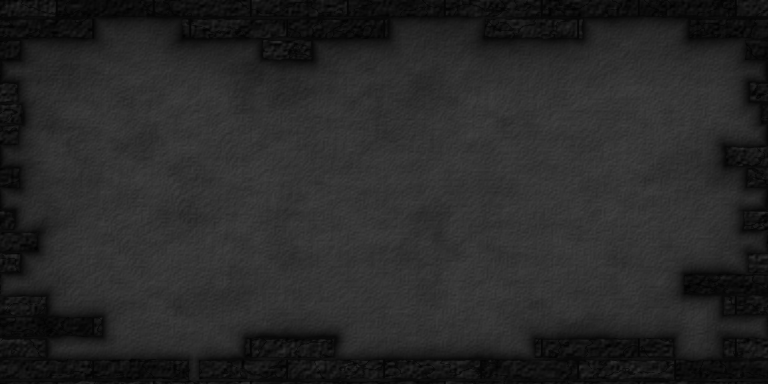
A Shadertoy shader for this background:

```glsl
// A dark plaster field framed by broken courses of charcoal brick.
// Each course is a pair of box distances reaching in from the sides; the
// same distance field gives the brick faces and their soft shadows.

#define COURSE 0.0555       // spacing of brick courses
#define FIRST_COURSE 0.0187 // centre of the top course, from the top
#define HALF_HEIGHT 0.0243  // half the height of a brick
#define BRICK_LENGTH 0.2526
#define PLASTER vec3(0.2)
#define BRICK vec3(0.068)
#define MORTAR vec3(0.018)
#define SHADOW_WIDTH 0.02
#define ROUGHNESS 0.012
#define GRAIN 0.17

const int COURSES = 19;

// Reach of each course from the left and right sides, top to bottom.
const vec2 REACH[19] = vec2[19](
    vec2(2.0, 2.0), vec2(0.245, 0.203), vec2(0.052, 0.057), vec2(0.0),
    vec2(0.047, 0.047), vec2(0.057, 0.016), vec2(0.047, 0.0),
    vec2(0.0, 0.11), vec2(0.05, 0.055), vec2(0.0), vec2(0.037, 0.063),
    vec2(0.099, 0.0), vec2(0.052, 0.052), vec2(0.0, 0.216),
    vec2(0.12, 0.115), vec2(0.266, 0.0), vec2(0.12, 0.115),
    vec2(0.49, 1.48), vec2(2.0, 2.0));

// Detached runs: course, start, end.
const vec3 RUNS[5] = vec3[5](
    vec3(1.0, 0.477, 1.01), vec3(1.0, 1.263, 1.516),
    vec3(2.0, 0.685, 0.81), vec3(16.0, 0.64, 0.87),
    vec3(16.0, 1.393, 1.755));

float hash(vec2 p) {
    return fract(sin(dot(p, vec2(127.1, 311.7))) * 43758.55);
}

float noise(vec2 p) {
    vec2 i = floor(p), f = fract(p);
    f = f * f * (3.0 - 2.0 * f);
    return mix(mix(hash(i), hash(i + vec2(1, 0)), f.x),
               mix(hash(i + vec2(0, 1)), hash(i + vec2(1, 1)), f.x), f.y);
}

float fbm(vec2 p) {
    float sum = 0.0, amplitude = 0.5;
    for (int i = 0; i < 5; i++) {
        sum += amplitude * noise(p);
        p = mat2(1.6, 1.2, -1.2, 1.6) * p + 7.3;
        amplitude *= 0.5;
    }
    return sum;
}

float boxDistance(vec2 d) {
    return length(max(d, 0.0)) + min(max(d.x, d.y), 0.0);
}

float courseOffset(float y, float course) {
    return abs(y - FIRST_COURSE - course * COURSE) - HALF_HEIGHT;
}

// Signed distance to all the brickwork.
float brickwork(vec2 p) {
    float d = 9.0;
    for (int i = 0; i < COURSES; i++) {
        float side = min(p.x - REACH[i].x, 2.0 - p.x - REACH[i].y);
        d = min(d, boxDistance(vec2(side, courseOffset(p.y, float(i)))));
    }
    for (int i = 0; i < 5; i++) {
        float side = max(RUNS[i].y - p.x, p.x - RUNS[i].z);
        d = min(d, boxDistance(vec2(side, courseOffset(p.y, RUNS[i].x))));
    }
    return d;
}

// Pressed grain, lit from one side.
float emboss(vec2 p) {
    return noise(p) - noise(p + vec2(0.6, 0.8));
}

vec3 plaster(vec2 p) {
    float mottle = 0.2 * (fbm(p * vec2(3.0, 4.0) + 4.0) - 0.48)
                 + 0.24 * (fbm(p * vec2(22.0, 34.0)) - 0.48);
    float stain = smoothstep(0.52, 0.75, fbm(p * vec2(8.0, 9.0) + 31.0));
    float upperShade = mix(0.82, 1.0, smoothstep(0.04, 0.3, p.y));
    float relief = GRAIN * (emboss(p * 190.0) + 0.4 * emboss(p * 90.0));
    return PLASTER * upperShade * (1.0 + mottle + relief - 0.12 * stain);
}

vec3 brickFace(vec2 p, float edge, float blur) {
    float course = floor((p.y - FIRST_COURSE) / COURSE + 0.5);
    float along = (p.x - mix(0.148, -0.01, mod(course, 2.0))) / BRICK_LENGTH;
    float joint = abs(fract(along + 0.5) - 0.5) * BRICK_LENGTH;
    float tone = 0.65 + 0.65 * hash(vec2(floor(along), course));
    float wear = 0.3 + 1.5 * fbm(p * vec2(30.0, 70.0)) + emboss(p * 130.0);

    // Chipped upper lips catch a little light; cracks stay dark
    float lip = courseOffset(p.y, course) + 0.004;
    float top = step(p.y, FIRST_COURSE + course * COURSE);
    float chips = smoothstep(0.45, 0.7, noise(p * vec2(40.0, 90.0)));
    wear += 0.9 * chips * top * exp(-abs(lip) / 0.004);
    float crack = abs(fbm(p * vec2(14.0, 22.0) + 5.0) - 0.5);
    wear *= mix(0.45, 1.0, smoothstep(0.0, 0.03, crack));
    float rim = 1.0 - 0.45 * exp(edge / 0.003);
    vec3 face = BRICK * tone * max(wear, 0.15) * rim;
    return mix(MORTAR, face, smoothstep(0.002 - blur, 0.003 + blur, joint));
}

void mainImage(out vec4 fragColor, in vec2 fragCoord) {
    vec2 uv = fragCoord / iResolution.xy;
    vec2 p = vec2(2.0 * uv.x, 1.0 - uv.y);
    float blur = 0.7 / iResolution.y;

    // Rough outline and plaster shadow
    float d = brickwork(p);
    float edge = d + ROUGHNESS * (fbm(p * 55.0) - 0.5);
    float ragged = max(d + 0.02 * (fbm(p * 16.0) - 0.5), 0.0);
    float shade = 1.0 - 0.7 * exp(-ragged / SHADOW_WIDTH)
                      - 0.12 * exp(-ragged / 0.08);

    vec3 color = plaster(p) * shade;
    color = mix(brickFace(p, min(edge, 0.0), blur), color,
                smoothstep(-blur, blur, edge));
    fragColor = vec4(clamp(color, 0.0, 1.0), 1.0);
}
```
